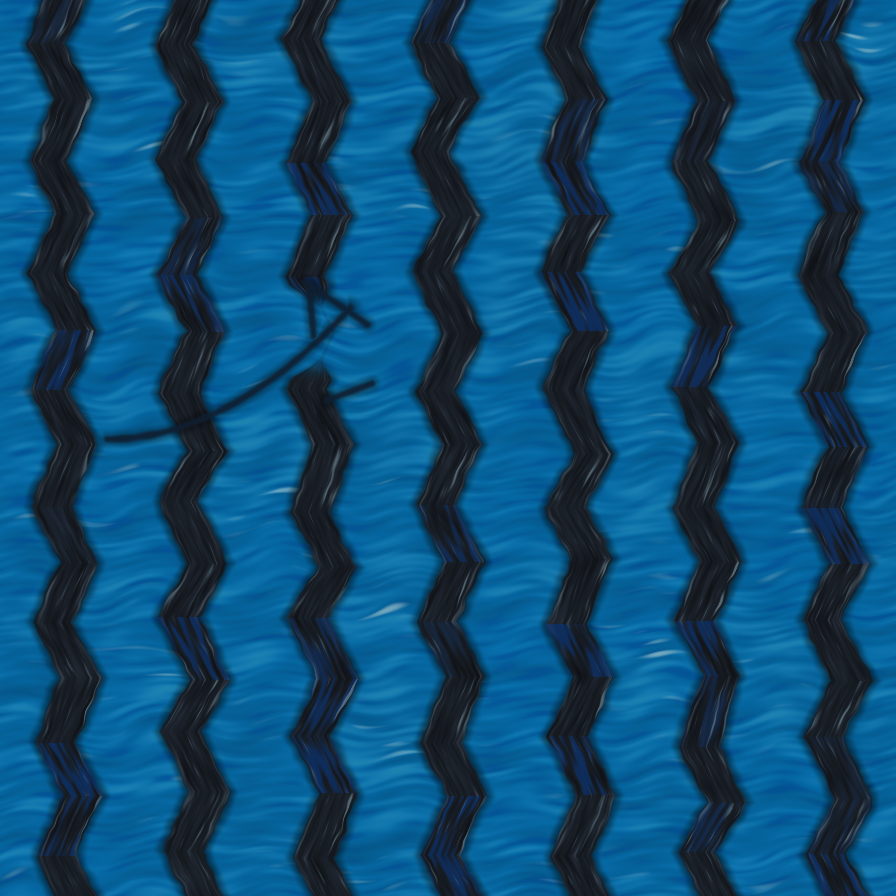
A Shadertoy shader for this texture:

```glsl
// Blue woven shade net: fine horizontal fibres, seven black zigzag braids, one snagged thread.
#define PITCH 0.1433      // distance between braids
#define FIRST_BRAID 0.0716
#define PERIOD 0.1297     // height of one zigzag
#define PHASE 0.0456      // first left turn, from the top
#define SWING 0.0155
#define HALF_WIDTH 0.0225
#define LEAN 0.013
#define EDGE 0.0025
#define BLUE vec3(0.02, 0.395, 0.62)
#define LIGHT_BLUE vec3(0.12, 0.51, 0.69)
#define BLACK vec3(0.095, 0.115, 0.145)
#define GLINT vec3(0.44, 0.55, 0.60)

vec2 hash2(vec2 p) {
    p = vec2(dot(p, vec2(127.1, 311.7)), dot(p, vec2(269.5, 183.3)));
    return fract(sin(p) * 43758.5) * 2.0 - 1.0;
}

float gradientNoise(vec2 p) {
    vec2 i = floor(p), f = fract(p), e = vec2(1.0, 0.0);
    vec2 u = f * f * f * (f * (f * 6.0 - 15.0) + 10.0);
    float low = mix(dot(hash2(i), f), dot(hash2(i + e.xy), f - e.xy), u.x);
    float high = mix(dot(hash2(i + e.yx), f - e.yx), dot(hash2(i + 1.0), f - 1.0), u.x);
    return mix(low, high, u.y);
}

float segmentDistance(vec2 p, vec2 a, vec2 b) {
    vec2 ab = b - a;
    return length(p - a - ab * clamp(dot(p - a, ab) / dot(ab, ab), 0.0, 1.0));
}

// Glossy, slightly tilted fibres between the braids
vec3 fibres(vec2 p) {
    float tilt = 0.016 * gradientNoise(p * vec2(11.0, 13.0)) + 0.006 * sin(p.x * 44.0);
    vec2 q = vec2(p.x, p.y + tilt);
    float broad = gradientNoise(q * vec2(9.0, 42.0) + 7.0);
    float fine = gradientNoise(q * vec2(19.0, 125.0));
    float patches = gradientNoise(p * vec2(6.0, 9.0) + 31.0);
    vec3 color = BLUE * (1.0 + 0.20 * broad + 0.18 * fine);
    color = mix(color, LIGHT_BLUE, smoothstep(-0.05, 0.6, broad * 0.6 + fine * 0.6 + patches * 0.4));
    color = mix(color, vec3(0.01, 0.31, 0.60), 0.6 * smoothstep(0.12, 0.5, -fine - 0.4 * patches));
    // Sparse pale reflections
    float streak = gradientNoise(q * vec2(17.0, 100.0) + 53.0);
    float sparse = gradientNoise(p * vec2(9.0, 14.0) + 17.0);
    float shine = smoothstep(0.22, 0.55, streak) * smoothstep(-0.1, 0.45, sparse);
    return mix(color, vec3(0.62, 0.76, 0.80), 0.8 * shine);
}

// Twisted black tape; across runs from -1 to 1, turn counts zigzags
vec3 braidColor(float across, float turn, float column) {
    vec2 seed = hash2(vec2(column, floor(turn * 2.0)));
    float grain = gradientNoise(vec2(across * 3.2 + column * 9.0, turn * 2.3));
    float fine = gradientNoise(vec2(across * 7.0 + column * 5.0, turn * 4.5 + 20.0));
    vec3 color = BLACK * (1.0 + 0.55 * grain + 0.45 * fine);
    // Some lengths let the blue through
    float reveal = smoothstep(0.25, 0.8, seed.x) * smoothstep(0.0, 0.3, grain + 0.12);
    color = mix(color, vec3(0.04, 0.19, 0.42), 0.75 * reveal);
    // Thin reflections on folds, stronger on the returning length
    float returning = smoothstep(0.42, 0.58, fract(turn)) * smoothstep(1.0, 0.85, fract(turn));
    float fold = smoothstep(0.16, 0.0, abs(across - 0.65 + 0.35 * seed.y));
    float rim = smoothstep(0.22, 0.0, abs(abs(across) - 0.86));
    float patchy = smoothstep(-0.15, 0.4, fine + 0.4 * grain);
    float shine = (fold * returning + rim * (0.2 + 0.4 * returning)) * patchy;
    shine += 0.4 * smoothstep(0.25, 0.55, fine);
    return mix(color, GLINT, 0.65 * clamp(shine, 0.0, 1.0));
}

// Distance to the loose thread, in coordinates measured down from the top
float snagDistance(vec2 p) {
    float s = clamp((p.x - 0.12) / 0.27, 0.0, 1.0);
    vec2 nearest = vec2(0.12 + 0.27 * s, 0.49 - 0.145 * s * s);
    float d = length(p - nearest) / sqrt(1.0 + 1.15 * s * s);
    d = min(d, segmentDistance(p, vec2(0.341, 0.315), vec2(0.410, 0.362)));
    d = min(d, segmentDistance(p, vec2(0.345, 0.318), vec2(0.350, 0.375)));
    return min(d, segmentDistance(p, vec2(0.365, 0.447), vec2(0.415, 0.428)));
}

void mainImage(out vec4 fragColor, in vec2 fragCoord) {
    vec2 p = fragCoord / iResolution.xy;
    p.y = 1.0 - p.y;
    float edge = max(EDGE, 1.0 / iResolution.y);

    // Nearest braid and its zigzag centre line
    float x = p.x - FIRST_BRAID - LEAN * (p.y - 0.5);
    float column = floor(x / PITCH + 0.5);
    float wobble = gradientNoise(vec2(column * 3.7, p.y * 9.0));
    float turn = (p.y - PHASE) / PERIOD + 0.14 * wobble;
    float zigzag = 1.0 - 4.0 * abs(fract(turn) - 0.5);
    float offset = x - column * PITCH + SWING * zigzag * -1.0;
    offset = x - column * PITCH + SWING * -zigzag + 0.006 * wobble;

    // Uneven width, frayed edges, and the gap at the snag
    float fray = gradientNoise(p * vec2(45.0, 60.0));
    float width = HALF_WIDTH * (1.0 + 0.22 * gradientNoise(vec2(column * 5.3, turn * 1.7)) + 0.2 * fray);
    float gap = smoothstep(0.055, 0.025, abs(p.y - 0.372)) * step(abs(column - 2.0), 0.5);
    width *= 1.0 - 0.95 * gap;
    float braid = abs(offset) - width;

    // Fibres, contact shadow, braid, then loose thread
    vec3 color = fibres(p);
    color *= 1.0 - 0.42 * smoothstep(0.012, 0.0, braid) * (1.0 - gap);
    vec3 tape = braidColor(offset / max(width, 0.004), turn, column);
    color = mix(color, tape, smoothstep(edge, -edge, braid) * (1.0 - 0.8 * gap));
    float thread = snagDistance(p) - 0.0035 - 0.002 * fray;
    color *= 1.0 - 0.3 * smoothstep(0.009, 0.0, thread);
    color = mix(color, vec3(0.06, 0.12, 0.19), 0.9 * smoothstep(edge, -edge, thread));
    fragColor = vec4(color, 1.0);
}
```
